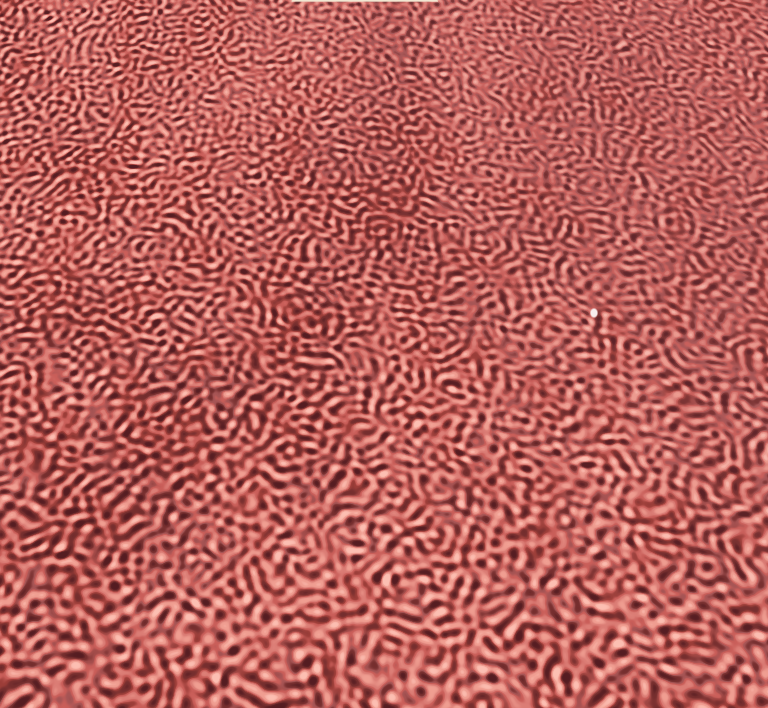
A Shadertoy shader for this texture:

```glsl
vec4 hash4(vec2 p) {
    vec4 q = fract(p.xyxy * vec4(0.1031, 0.1030, 0.0973, 0.1099));
    q += dot(q, q.wzxy + 33.33);
    return fract((q.xxyz + q.yzzw) * q.zywx);
}

float valueNoise(vec2 p) {
    vec2 i = floor(p), f = fract(p);
    f = f * f * (3.0 - 2.0 * f);
    return mix(mix(hash4(i).x, hash4(i + vec2(1, 0)).x, f.x),
               mix(hash4(i + vec2(0, 1)).x, hash4(i + vec2(1, 1)).x, f.x), f.y);
}

// Band-limited noise: small wave packets in random directions form winding ridges
float ridgeHeight(vec2 p) {
    p /= 1.5;
    vec2 home = floor(p);
    float height = 0.0;
    for (int y = -1; y <= 1; y++)
    for (int x = -1; x <= 1; x++)
    for (int k = 0; k < 3; k++) {
        vec2 cell = home + vec2(x, y);
        vec4 rnd = hash4(cell + vec2(131 * k, 17 * k));
        vec2 d = p - cell - rnd.xy;
        float window = max(0.0, 1.0 - dot(d, d));
        float angle = 6.2832 * rnd.z;
        float wave = dot(d, vec2(cos(angle), sin(angle))) * 1.5;
        height += window * window * cos(6.2832 * (wave + rnd.w));
    }
    return height;
}

// Rubber colours, from crevice to highlight
vec3 rubberColor(float t, float dusty) {
    vec3 mid = mix(vec3(0.61, 0.24, 0.22), vec3(0.65, 0.33, 0.33), dusty);
    vec3 c = mix(vec3(0.33, 0.11, 0.13), vec3(0.46, 0.18, 0.18), smoothstep(0.0, 0.08, t));
    c = mix(c, mid, smoothstep(0.08, 0.30, t));
    c = mix(c, vec3(0.79, 0.37, 0.35), smoothstep(0.30, 0.54, t));
    c = mix(c, vec3(0.86, 0.49, 0.46), smoothstep(0.54, 0.76, t));
    c = mix(c, vec3(0.94, 0.62, 0.57), smoothstep(0.76, 0.95, t));
    return mix(c, vec3(0.99, 0.75, 0.70), smoothstep(0.95, 1.0, t));
}

void mainImage(out vec4 fragColor, in vec2 fragCoord) {
    vec2 uv = fragCoord / iResolution.xy;
    vec2 pos = fragCoord / iResolution.y;
    float pixel = 1.0 / iResolution.y;

    // Receding ground: the grain gets finer and flatter towards the top
    vec2 ground = vec2((pos.x - 0.25) / (0.025 - 0.0117 * uv.y),
                       uv.y * (36.0 + 27.0 * uv.y));
    ground += 0.35 * vec2(valueNoise(ground * 0.6), valueNoise(ground * 0.6 + 40.0));

    // Relief lit from the upper left
    float height = ridgeHeight(ground);
    float slope = height - ridgeHeight(ground + vec2(-0.10, 0.16));
    float tone = 0.9 * height + 0.5 * slope;

    // Broad stains, fine grain and haze in the far right corner
    float haze = smoothstep(0.9, 1.7, uv.x + uv.y);
    tone += 0.5 * (valueNoise(pos * 9.0) - 0.5) + 0.5 * (valueNoise(ground * 3.0 + 9.0) - 0.5);
    tone -= 0.3 * exp(-12.0 * pow(uv.y - 0.42 - 0.4 * uv.x, 2.0)) - 0.1;
    tone *= 1.0 - 0.25 * haze;

    float share = 1.0 / (1.0 + exp(-1.7 * tone));
    float dusty = smoothstep(0.25, 0.75, valueNoise(pos * 22.0 + 5.0) + 0.2 * haze);
    vec3 color = rubberColor(share, dusty);
    color = mix(color, vec3(0.72, 0.42, 0.44), 0.15 * haze);

    // Pale pebble and the bright sliver at the far edge
    float pebble = length((pos - vec2(0.839, 0.558)) * vec2(1.0, 0.8)) - 0.005;
    color = mix(color, vec3(0.97, 0.93, 0.93), smoothstep(pixel, -pixel, pebble));
    float sliver = max(abs(uv.x - 0.475) - 0.095, 0.9975 - uv.y);
    color = mix(color, vec3(0.95, 0.90, 0.82), smoothstep(pixel, -pixel, sliver));

    fragColor = vec4(color, 1.0);
}
```
